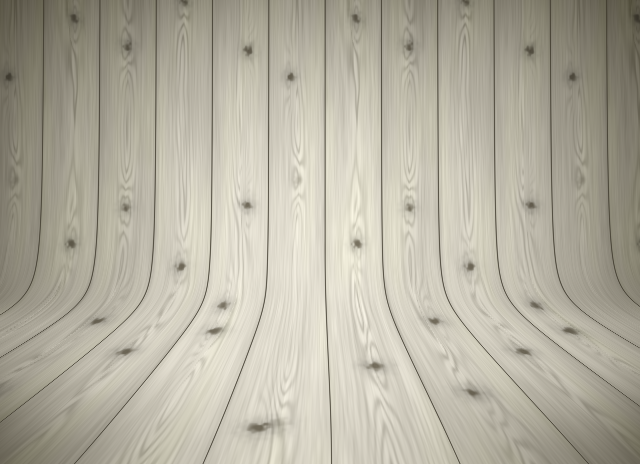
Reproduce this texture procedurally as a WebGL 2 fragment shader.

```glsl
#version 300 es
precision highp float;
// Pale wooden boards running down a wall and bending forward into a floor.

uniform vec2 u_resolution;
out vec4 fragColor;

const float BOARD = 0.0876; // board width on the wall, in canvas widths

// Heights (from the top) and cross positions of the knots on five board types
const vec4 KNOT_V[5] = vec4[5](
  vec4(0.04, 0.525, 0.789, 1.3), vec4(0.10, 0.448, 0.692, 0.847),
  vec4(0.004, 0.574, 0.758, 1.3), vec4(0.109, 0.443, 0.66, 0.713),
  vec4(0.165, 0.389, 0.922, 0.912));
const vec4 KNOT_X[5] = vec4[5](
  vec4(0.55, 0.56, 0.55, 0.5), vec4(0.49, 0.48, 0.61, 0.48),
  vec4(0.5, 0.5, 0.47, 0.5), vec4(0.64, 0.63, 0.37, 0.42),
  vec4(0.38, 0.52, 0.37, 0.53));

float hash(vec2 p) {
  vec3 q = fract(vec3(p.xyx) * 0.1031);
  q += dot(q, q.yzx + 33.33);
  return fract((q.x + q.y) * q.z);
}

float noise(vec2 p) {
  vec2 i = floor(p), f = fract(p);
  f = f * f * (3.0 - 2.0 * f);
  return mix(mix(hash(i), hash(i + vec2(1, 0)), f.x),
             mix(hash(i + vec2(0, 1)), hash(i + vec2(1, 1)), f.x), f.y);
}

void main() {
  vec2 p = gl_FragCoord.xy / u_resolution;
  float v = 1.0 - p.y;

  // Boards keep their width on the wall and fan out on the floor
  float t = v - 0.6505;
  float spread = 1.0 + 1.84 * (t + sqrt(t * t + 0.0029));
  float middle = 0.508 + 0.010 * smoothstep(0.55, 1.0, v);
  float u = (p.x - middle) / (BOARD * spread);
  float id = floor(u), across = u - id;
  float kind = mod(id, 5.0);
  int k = int(kind + 0.5);
  float onFloor = smoothstep(1.03, 1.25, spread);

  // Knots: a dark core, a soft halo and a bulge in the growth rings
  float bulge = 0.0, core = 0.0, halo = 0.0;
  float rough = noise(vec2(across * 22.0 + kind * 9.0, v * 150.0)) - 0.5;
  for (int i = 0; i < 4; i++) {
    vec2 d = vec2(across - KNOT_X[k][i], (v - KNOT_V[k][i]) / (0.1206 * spread));
    vec2 e = d / vec2(0.10, 0.45);
    bulge += exp(-dot(e, e));
    d.y *= 1.0 + 0.8 * onFloor;
    d.x *= 1.0 - 0.2 * onFloor;
    float r = length(d) + rough * 0.07;
    float strength = (k == 4 && i % 2 == 1) ? 0.2 : 1.0;
    core += strength * (1.0 - smoothstep(0.01, 0.1, r));
    halo += strength * exp(-r * r * 45.0);
  }

  // Growth rings: long narrow arches along the heart, faint lines at the sides
  float heart = 0.51 + 0.14 * (noise(vec2(v * 5.0, kind * 5.3)) - 0.5);
  float x = across - heart + 0.02 * (noise(vec2(v * 26.0, kind * 3.1)) - 0.5);
  float arch = 0.24 * noise(vec2(v * 3.6 + 3.0, kind * 7.7 + 2.0)) * exp(-x * x * 30.0);
  float ring = sqrt(x * x + 0.0004) + arch + 0.13 * bulge
             + 0.02 * noise(vec2(across * 12.0, v * 9.0 + kind * 11.0));
  float phase = ring * 150.0;
  float visible = 1.0 - smoothstep(1.3, 3.1, fwidth(phase));
  float late = pow(0.5 + 0.5 * sin(phase), 2.0) - 0.375;
  float patches = 0.4 + 0.9 * noise(vec2(across * 4.0 + kind * 5.0, v * 9.0));
  float rings = late * visible * patches * (0.25 + 0.75 * exp(-x * x * 60.0));

  // Long fine fibres and broad stains
  vec2 fibre = vec2(across + kind * 3.0, v);
  float fine = noise(fibre * vec2(34.0, 6.0)) + noise(fibre * vec2(75.0, 24.0)) - 1.0;
  float stain = noise(fibre * vec2(3.0, 4.0)) + 0.5 * noise(fibre * vec2(9.0, 7.0)) - 0.75;

  // Light: bright middle, dim top and sides, softer falloff on the floor
  float side = abs(p.x - 0.5) * 2.0;
  float top = max(0.0, 0.55 - v) / 0.55;
  float low = smoothstep(0.75, 1.0, v);
  float light = 0.885 * (1.0 - mix(0.43, 0.28, onFloor) * pow(side, 2.1));
  light *= 1.0 - 0.33 * top * top;
  light *= 1.0 - low * (0.07 + 0.28 * side * side);

  float tone = 1.0 + 0.07 * (hash(vec2(kind, 4.0)) - 0.5) + 0.08 * stain
             - 0.17 * rings + 0.06 * fine;
  vec3 wood = vec3(light * tone) - vec3(0.0, 0.018, 0.072);
  wood -= vec3(0.008, 0.004, 0.022) * smoothstep(0.0, 0.5, stain);
  wood *= 1.0 - 0.17 * min(halo, 1.0);
  wood = mix(wood, vec3(0.36, 0.33, 0.26) * (light + 0.15), 0.75 * min(core, 1.0));

  // Thin gaps between boards, with a soft worn edge beside them
  float gap = min(across, 1.0 - across) * BOARD * spread;
  float line = 1.0 - smoothstep(0.0, 0.0008 + 0.6 / u_resolution.x, gap);
  wood *= 1.0 - 0.07 * exp(-gap * 260.0);
  wood = mix(wood, vec3(0.24, 0.22, 0.17), 0.78 * line);

  fragColor = vec4(clamp(wood, 0.0, 1.0), 1.0);
}
```
